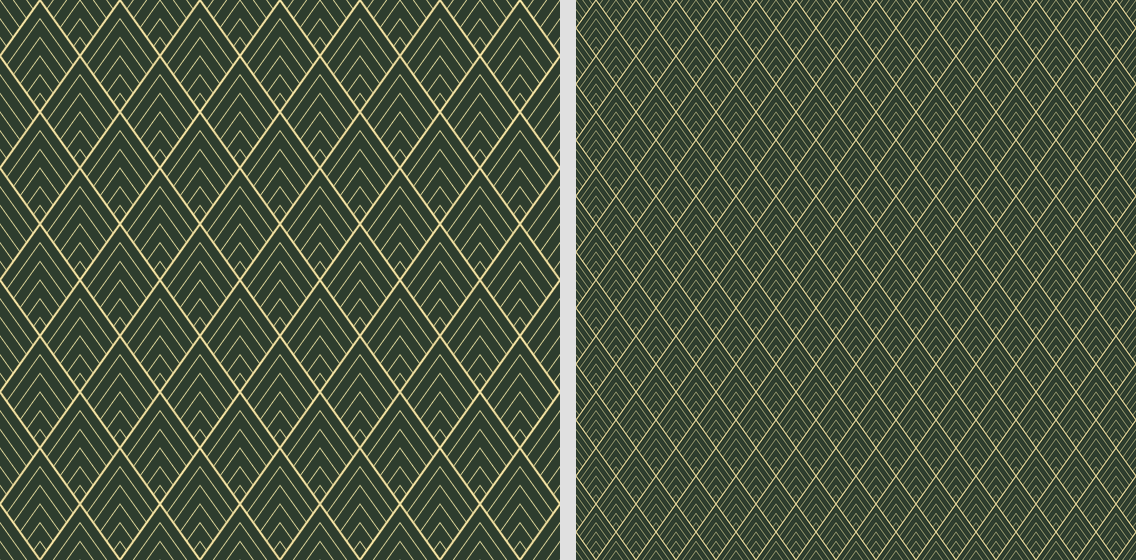
Left: one tile. Right: repeated 2 by 2.
Write a Shadertoy shader that draws this pattern.

```glsl
const float TAU = 6.2831853;
const vec2 REPEATS = vec2(7.0, 5.0);   // diamonds across and down
const float BANDS = 6.0;               // chevron bands inside each diamond
const float FRAME_WIDTH = 0.0039;
const float CHEVRON_WIDTH = 0.0016;

const vec3 GREEN = vec3(0.180, 0.240, 0.182);
const vec3 PALE_GOLD = vec3(0.90, 0.86, 0.61);
const vec3 BRIGHT_GOLD = vec3(0.94, 0.88, 0.64);
const vec3 DEEP_GOLD = vec3(0.81, 0.73, 0.47);

// Distance to the nearest whole number
float toInteger(float x) {
    return abs(fract(x + 0.5) - 0.5);
}

// Antialiased coverage of a line of the given width
float stroke(float dist, float width, float pixel) {
    return clamp((0.5 * width - dist) / pixel + 0.5, 0.0, 1.0);
}

// Gentle sheen from sines of whole frequency, so it wraps
float sheen(vec2 uv) {
    float wave = sin(TAU * (9.0 * uv.x + 4.0 * uv.y) + 2.0 * sin(TAU * 11.0 * uv.y));
    wave += sin(TAU * (23.0 * uv.y - 17.0 * uv.x) + sin(TAU * 13.0 * uv.x));
    return 0.5 * wave;
}

void mainImage(out vec4 fragColor, in vec2 fragCoord) {
    vec2 uv = fragCoord / iResolution.xy;
    float pixel = 1.0 / min(iResolution.x, iResolution.y);

    // Skewed axes: each measures depth below one upper side of a diamond
    vec2 grid = uv * REPEATS;
    vec2 skew = vec2(-grid.x - grid.y, grid.x - grid.y) + 0.5;
    vec2 cell = fract(skew);
    float unit = 1.0 / length(REPEATS);

    // Diamond frame and nested chevrons
    float frameDist = min(toInteger(skew.x), toInteger(skew.y)) * unit;
    float depth = min(cell.x, cell.y);
    float chevronDist = toInteger(depth * BANDS) * unit / BANDS;
    float frame = stroke(frameDist, FRAME_WIDTH, pixel);
    float chevron = stroke(chevronDist, CHEVRON_WIDTH, pixel);

    // Frame has a bright core and deeper gold rims
    float core = 1.0 - smoothstep(0.15, 0.55, frameDist / FRAME_WIDTH);
    vec3 frameGold = mix(DEEP_GOLD, BRIGHT_GOLD, core);
    float tone = 1.0 + 0.03 * sheen(uv);

    vec3 color = mix(GREEN, PALE_GOLD * tone, chevron);
    color = mix(color, frameGold * tone, frame);
    fragColor = vec4(color, 1.0);
}
```
